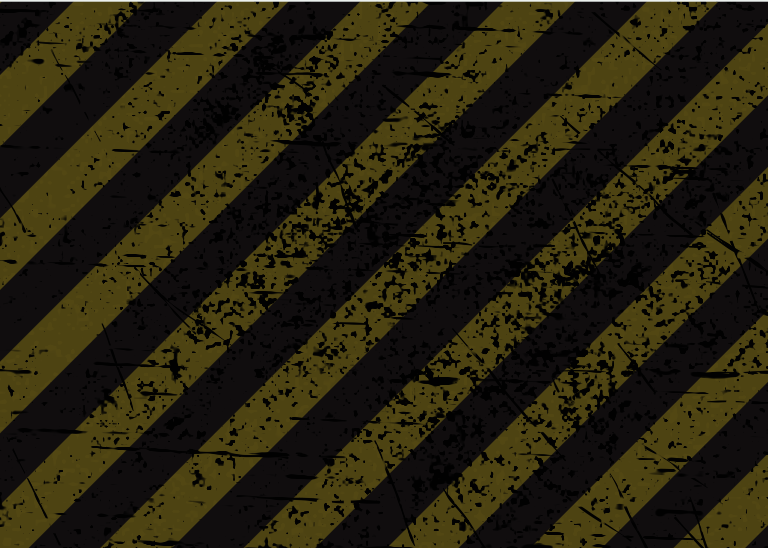
Reproduce this pattern procedurally as a WebGL 1 fragment shader.

```glsl
precision highp float;

uniform vec2 u_resolution;

#define STRIPE_PERIOD 0.2615
#define STRIPE_OFFSET 0.137
#define OLIVE vec3(0.302, 0.262, 0.072)
#define CHARCOAL vec3(0.063, 0.052, 0.056)
#define WEAR_COLOR vec3(0.004)
#define RIM_COLOR vec3(0.92, 0.94, 0.93)
#define RIM_WIDTH 0.003
#define WEAR_LEVEL 0.75
#define WEAR_PATCHINESS 0.42
#define SCRATCH_COUNT 38
#define SCRATCH_WIDTH 0.0021

float hash(vec2 p) {
  return fract(sin(dot(p, vec2(127.1, 311.7))) * 43758.5453);
}

float noise(vec2 p) {
  vec2 cell = floor(p);
  vec2 f = fract(p);
  f = f * f * (3.0 - 2.0 * f);
  float low = mix(hash(cell), hash(cell + vec2(1.0, 0.0)), f.x);
  float high = mix(hash(cell + vec2(0.0, 1.0)), hash(cell + vec2(1.0, 1.0)), f.x);
  return mix(low, high, f.y);
}

vec2 rotate(vec2 p, float angle) {
  float c = cos(angle);
  float s = sin(angle);
  return vec2(c * p.x + s * p.y, c * p.y - s * p.x);
}

float segmentDistance(vec2 p, vec2 a, vec2 b) {
  vec2 ab = b - a;
  float along = clamp(dot(p - a, ab) / dot(ab, ab), 0.0, 1.0);
  return length(p - a - ab * along);
}

// Share of a 45 degree painted band covering the point
float stripes(vec2 p, float px) {
  float t = (p.x + 1.0 - p.y - STRIPE_OFFSET) / STRIPE_PERIOD;
  float edge = 0.25 - abs(fract(t + 0.25) - 0.5);
  return smoothstep(-0.7 * px, 0.7 * px, edge * STRIPE_PERIOD * 0.707);
}

// Fine chipped flakes, gathered in patches and around the center
float flakes(vec2 p, vec2 center, float px) {
  float middle = 1.0 - smoothstep(0.1, 0.8, length(p - center));
  float patches = 0.4 * noise(p * 5.0 + 3.7) + 0.35 * noise(p * 14.0 + 9.1)
                + 0.25 * noise(p * 33.0 + 5.3);
  float density = patches + 0.24 * middle;
  float grain = 0.45 * noise(rotate(p, 0.3) * 88.0) + 0.55 * noise(p * 185.0 + 21.0);
  float soft = 30.0 * px;
  float level = WEAR_LEVEL - WEAR_PATCHINESS * (density - 0.52);
  return smoothstep(level - soft, level + soft, grain);
}

// Level scuffs, rubs along the bands and a few crumbly blots
float scuffs(vec2 p, float px) {
  float soft = 28.0 * px;
  float grain = noise(p * 150.0 + 4.0);
  vec2 q = rotate(p, -0.04);
  float streak = noise(vec2(q.x * 4.0, q.y * 105.0) + 31.0);
  streak += 0.4 * noise(vec2(q.x * 55.0, q.y * 120.0));
  float cover = smoothstep(1.13 - soft, 1.13 + soft, streak);
  q = rotate(p, 0.7);
  float rub = noise(vec2(q.x * 5.0, q.y * 30.0) + 73.0) + 0.38 * grain;
  cover = max(cover, smoothstep(1.13 - soft, 1.13 + soft, rub));
  float blot = noise(p * 25.0 + 47.0) + 0.35 * grain;
  return max(cover, smoothstep(1.12 - soft, 1.12 + soft, blot));
}

// Long interrupted scratches: some nearly level, some falling to the right
float scratches(vec2 p, float aspect, float px) {
  float wobble = noise(p * 45.0 + 11.0);
  vec2 bent = p + 0.006 * (vec2(noise(p * 18.0), noise(p * 18.0 + 40.0)) - 0.5);
  float cover = 0.0;
  for (int i = 0; i < SCRATCH_COUNT; i++) {
    float id = float(i);
    vec2 start = vec2(hash(vec2(id, 1.3)) * aspect - 0.05, hash(vec2(id, 2.7)) + 0.05);
    float pick = hash(vec2(id, 4.1));
    float steep = step(0.45, hash(vec2(id, 5.9)));
    float angle = -mix(0.12 * pick - 0.02, 0.55 + 0.7 * pick, steep);
    float reach = 0.1 + 0.24 * hash(vec2(id, 7.3));
    vec2 end = start + reach * vec2(cos(angle), sin(angle));
    float width = SCRATCH_WIDTH * (0.2 + 1.3 * wobble);
    float d = segmentDistance(bent, start, end) - width;
    cover = max(cover, 1.0 - smoothstep(-0.6 * px, 0.6 * px, d));
  }
  return cover * smoothstep(0.2, 0.32, noise(p * 60.0 + 17.0));
}

void main() {
  float px = 1.0 / u_resolution.y;
  vec2 p = gl_FragCoord.xy * px;
  float aspect = u_resolution.x * px;

  // Paint with a faint change of tone
  vec3 paint = OLIVE * (1.0 + 0.06 * smoothstep(0.68, 0.8, noise(p * 120.0 + 83.0)));
  vec3 color = mix(CHARCOAL, paint, stripes(p, px));

  float wear = flakes(p, vec2(0.58 * aspect, 0.58), px);
  wear = max(wear, scuffs(p, px));
  wear = max(wear, scratches(p, aspect, px));
  color = mix(color, WEAR_COLOR, wear);

  // Pale rim along the top
  float rim = smoothstep(-0.5 * px, 0.5 * px, p.y - 1.0 + RIM_WIDTH);
  gl_FragColor = vec4(mix(color, RIM_COLOR, rim), 1.0);
}
```
